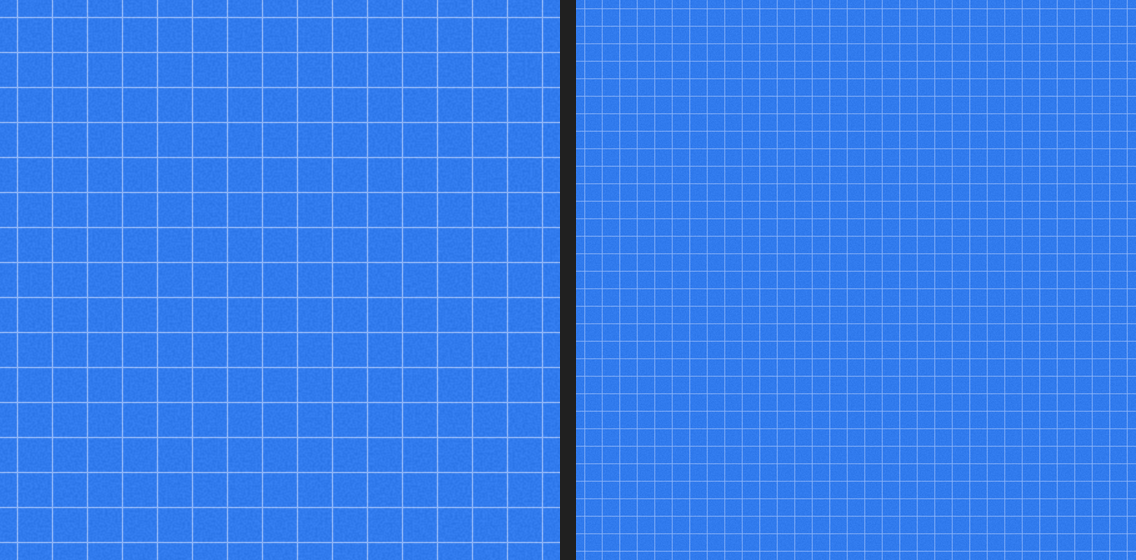
Left, the tile; right, the same tile 2 across and 2 down.
Give the GLSL for this pattern, as a three.js fragment shader.

```glsl
#define REPEATS 16.0
#define LINE_WIDTH 0.04
#define LINE_SOFTNESS 0.031
#define LINE_OPACITY 0.65
#define GRAIN_CELLS 224.0
#define GRAIN_STRENGTH 0.045
#define MOTTLE_CELLS 96.0
#define MOTTLE_STRENGTH 0.012
#define PAPER_BLUE vec3(0.19, 0.48, 0.93)
#define LINE_BLUE vec3(0.56, 0.71, 0.97)

varying vec2 vUv;

// Unit gradient at a lattice point, wrapped to the period
vec2 latticeGradient(vec2 point, float period) {
  vec3 p = fract(mod(point, period).xyx * vec3(0.1031, 0.1030, 0.0973));
  p += dot(p, p.yzx + 33.33);
  float angle = 6.28318 * fract((p.x + p.y) * p.z);
  return vec2(cos(angle), sin(angle));
}

// Gradient noise that tiles over the canvas
float gradientNoise(vec2 uv, float period) {
  vec2 position = uv * period;
  vec2 corner = floor(position);
  vec2 f = position - corner;
  vec2 blend = f * f * f * (f * (f * 6.0 - 15.0) + 10.0);
  vec2 right = vec2(1.0, 0.0);
  vec2 up = vec2(0.0, 1.0);
  float a = dot(latticeGradient(corner, period), f);
  float b = dot(latticeGradient(corner + right, period), f - right);
  float c = dot(latticeGradient(corner + up, period), f - up);
  float d = dot(latticeGradient(corner + 1.0, period), f - 1.0);
  return mix(mix(a, b, blend.x), mix(c, d, blend.x), blend.y);
}

// Coverage of the vertical (x) and horizontal (y) rules
vec2 ruleCoverage(vec2 uv) {
  vec2 centerDistance = abs(fract(uv * REPEATS) - 0.5);
  return clamp((0.5 * LINE_WIDTH - centerDistance) / LINE_SOFTNESS + 0.5, 0.0, 1.0);
}

void main() {
  // Thin rules, slightly brighter where they cross
  vec2 rules = ruleCoverage(vUv) * LINE_OPACITY / 0.65;
  float ink = 1.0 - (1.0 - rules.x) * (1.0 - rules.y);
  vec3 color = mix(PAPER_BLUE, LINE_BLUE, ink);

  // Fine paper grain over faint mottling
  float grain = GRAIN_STRENGTH * gradientNoise(vUv, GRAIN_CELLS);
  grain += MOTTLE_STRENGTH * gradientNoise(vUv + 0.37, MOTTLE_CELLS);
  gl_FragColor = vec4(color + grain, 1.0);
}
```
